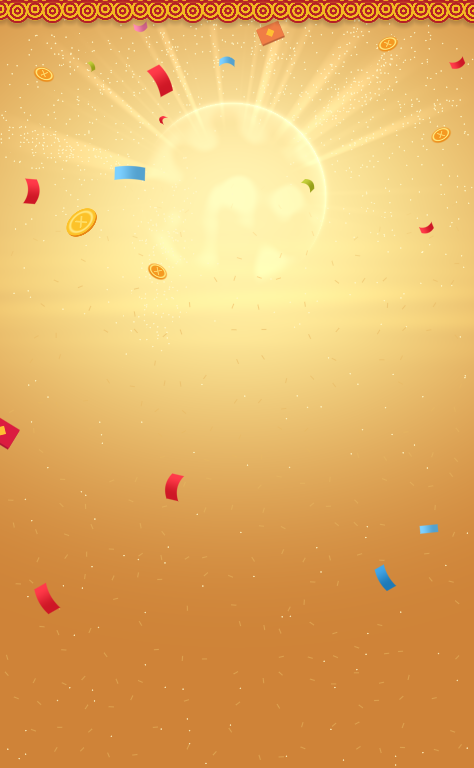
A Shadertoy shader for this background:

```glsl
// Golden festive backdrop: glowing globe, sparkling rays, confetti, coins and a scrollwork border.

float hash(vec2 p) {
  p = fract(p * vec2(0.1031, 0.1137));
  p += dot(p, p.yx + 33.33);
  return fract((p.x + p.y) * p.x * 17.0);
}

float gradientNoise(vec2 p) {
  vec2 cell = floor(p), f = p - cell, u = f * f * (3.0 - 2.0 * f);
  vec4 c;
  for (int i = 0; i < 4; i++) {
    vec2 o = vec2(i & 1, i >> 1);
    float a = 6.283 * hash(cell + o + 50.0);
    c[i] = dot(vec2(cos(a), sin(a)), f - o);
  }
  return mix(mix(c.x, c.y, u.x), mix(c.z, c.w, u.x), u.y);
}

vec2 turn(vec2 p, float a) {
  return vec2(cos(a) * p.x + sin(a) * p.y, cos(a) * p.y - sin(a) * p.x);
}

float box(vec2 p, vec2 halfSize) {
  vec2 d = abs(p) - halfSize;
  return length(max(d, 0.0)) + min(max(d.x, d.y), 0.0);
}

float cover(float d) {
  float px = 0.8 / iResolution.x;
  return smoothstep(px, -px, d);
}

// place: centre, angle, half length; shape: half width, bend
void ribbon(inout vec3 col, vec2 p, vec4 place, vec2 shape, vec3 tint) {
  vec2 q = turn(p - place.xy, place.z);
  float along = q.x / place.w;
  q.y -= shape.y * (along * along - 0.4);
  vec3 shade = mix(tint + 0.13, tint * 0.92, smoothstep(-0.9, 0.6, along));
  col = mix(col, shade, cover(box(q, vec2(place.w, shape.x))));
}

void coin(inout vec3 col, vec2 p, vec4 place) {
  vec2 q = turn(p - place.xy, place.z) / place.w;
  float r = length(q / vec2(1, 0.62)), rim = length((q - vec2(0, 0.1)) / vec2(1, 0.62));
  float large = step(0.03, place.w), inner = mix(0.72, 0.94, large);
  vec3 face = mix(vec3(0.96, 0.6, 0.13), vec3(0.99, 0.76, 0.16), large);
  float mark = smoothstep(0.12, 0.02, abs(abs(q.x) - abs(q.y))) * step(r, 0.45);
  face = mix(face, vec3(1, 0.9, 0.48), max(smoothstep(0.15, 0.0, abs(r - 0.72)), 0.75 * mark));
  col = mix(col, vec3(0.91, 0.53, 0.08), smoothstep(1.0, inner, rim));
  col = mix(col, face, smoothstep(1.0, inner, r));
}

void envelope(inout vec3 col, vec2 p, vec4 place, vec3 tint) {
  vec2 q = turn(p - place.xy, place.z);
  col = mix(col, tint * 0.8, cover(box(q - vec2(0, 0.003), place.w * vec2(1, 0.7))));
  col = mix(col, tint, cover(box(q, place.w * vec2(1, 0.68))));
  col = mix(col, vec3(1, 0.75, 0.2), cover(abs(q.x) + abs(q.y) - place.w * 0.38));
}

void border(inout vec3 col, vec2 p) {
  float x = abs(mod(p.x, 0.074) - 0.037);
  float head = length(vec2(x, p.y - 0.023)), curl = length(vec2(x - 0.037, p.y - 0.019));
  float edge = min(min(p.y - 0.029, curl - 0.024), head - 0.026);
  float lines = smoothstep(-0.3, 0.3, cos(min(head, curl + 0.003) * 680.0 - 0.6));
  vec3 red = vec3(0.71, 0.12, 0.15), trim = mix(red, vec3(0.95, 0.73, 0.13), lines);
  trim = mix(trim, red, cover(abs(p.y - 0.004) - 0.002));
  col *= 1.0 - 0.17 * smoothstep(0.016, 0.0, edge);
  col = mix(col, trim, cover(edge));
}

void mainImage(out vec4 fragColor, in vec2 fragCoord) {
  // Width units, y measured down from the top edge
  vec2 p = vec2(fragCoord.x, iResolution.y - fragCoord.y) / iResolution.x;

  // Broad golden glow
  float glow = smoothstep(0.9, 0.1, length((p - 0.5) * vec2(0.75, 1)));
  vec3 col = mix(vec3(0.81, 0.515, 0.22), vec3(0.98, 0.89, 0.56), pow(glow, 1.2));
  float haze = exp(-pow((p.y - 0.62) / 0.11, 2.0)) * (0.6 + gradientNoise(p * vec2(1.5, 28)));
  col += vec3(0.04, 0.05, 0.02) * haze;

  // Rays and translucent globe
  vec2 d = p - vec2(0.49, 0.415);
  float r = length(d);
  vec2 dir = d / max(r, 0.001);
  col += vec3(0.03, 0.06, 0.13) * exp(-12.0 * r * r);
  float ray = smoothstep(0.0, 0.5, gradientNoise(dir * 14.0 + 7.0));
  col += 0.1 * ray * smoothstep(0.1, -0.25, d.y) * smoothstep(0.12, 0.24, r) * smoothstep(0.58, 0.25, r);
  float lit = smoothstep(-0.75, 0.5, dir.x - dir.y - 0.3) * smoothstep(0.2, -0.1, d.y);
  float shell = exp(-abs(r - 0.198) * 260.0) + 0.45 * smoothstep(0.15, 0.198, r) * step(r, 0.198);
  float land = smoothstep(-0.05, 0.2, gradientNoise(p * 13.0)) * smoothstep(0.2, 0.17, r);
  col += vec3(0.12, 0.15, 0.22) * (shell * lit * 0.75 + land * 0.28);

  // Sparkling dust along the rays and a falling column
  float column = exp(-pow((p.x - 0.41 + 0.12 * p.y) / 0.045, 2.0)) * smoothstep(0.3, 0.5, p.y) * smoothstep(0.82, 0.55, p.y);
  float halo = smoothstep(0.13, 0.3, r) * smoothstep(0.64, 0.32, r) * smoothstep(0.18, -0.2, d.y);
  float dust = halo * (0.08 + 0.42 * ray) + 0.3 * column;
  for (float i = 0.0; i < 3.0; i++) {
    float size = 0.008 + 0.004 * i;
    vec2 g = p / size, id = floor(g) + 71.0 * i;
    vec2 o = 0.25 + 0.5 * vec2(hash(id + 3.1), hash(id + 8.7));
    float speck = smoothstep(0.0026, 0.0006, length(fract(g) - o) * size);
    col = mix(col, vec3(1, 0.97, 0.78), speck * step(hash(id), dust) * 0.8);
  }

  // Drifting paper flecks
  vec2 g = p / 0.052, id = floor(g);
  vec2 o = 0.25 + 0.5 * vec2(hash(id + 21.0), hash(id + 47.0));
  vec2 q = turn((fract(g) - o) * 0.052, 6.283 * hash(id + 5.0));
  float fleck = cover(box(q, vec2(0.005, 0.0009))) * step(hash(id + 91.0), 0.6) * smoothstep(0.35, 0.65, p.y);
  col = mix(col, vec3(0.91, 0.72, 0.38), fleck * 0.65);

  // Confetti: red, then blue and green
  vec4 reds[8] = vec4[8](vec4(0.34, 0.169, 1.08, 0.031), vec4(0.068, 0.404, 1.65, 0.026), vec4(0.365, 1.027, 1.8, 0.027), vec4(0.097, 1.264, 1.05, 0.03),
    vec4(0.966, 0.135, -0.4, 0.015), vec4(0.901, 0.483, -0.4, 0.014), vec4(0.297, 0.058, -0.2, 0.014), vec4(0.342, 0.252, 2, 0.008));
  float bends[8] = float[8](5.0, 8.0, -8.0, -5.0, -5.0, -5.0, -7.0, -6.0);
  for (int i = 0; i < 8; i++)
    ribbon(col, p, reds[i], vec2(reds[i].w * 0.47, bends[i] * 0.001), i == 6 ? vec3(0.88, 0.42, 0.58) : vec3(0.88, 0.1, 0.16));
  vec4 cools[6] = vec4[6](vec4(0.274, 0.365, 0.03, 0.032), vec4(0.479, 0.129, 0.05, 0.016), vec4(0.905, 1.116, -0.1, 0.019),
    vec4(0.811, 1.22, 1.05, 0.026), vec4(0.194, 0.139, 1.1, 0.01), vec4(0.652, 0.389, 0.8, 0.014));
  float coolBends[6] = float[6](3.0, 7.0, 0.0, -4.0, 3.0, 7.0);
  for (int i = 0; i < 6; i++)
    ribbon(col, p, cools[i], vec2(cools[i].w * 0.43, coolBends[i] * 0.001), i > 3 ? vec3(0.64, 0.68, 0.1) : i == 3 ? vec3(0.13, 0.52, 0.78) : vec3(0.36, 0.69, 0.88));

  // Coins, envelopes and the top trim
  vec4 coins[5] = vec4[5](vec4(0.093, 0.156, 0.4, 0.024), vec4(0.818, 0.092, -0.4, 0.024), vec4(0.93, 0.284, -0.5, 0.024),
    vec4(0.333, 0.572, 0.6, 0.024), vec4(0.171, 0.468, -0.7, 0.037));
  for (int i = 0; i < 5; i++) coin(col, p, coins[i]);
  envelope(col, p, vec4(0.57, 0.069, -0.4, 0.025), vec3(0.94, 0.49, 0.27));
  envelope(col, p, vec4(0.002, 0.909, 0.55, 0.033), vec3(0.86, 0.11, 0.25));
  border(col, p);
  fragColor = vec4(clamp(col, 0.0, 1.0), 1);
}
```
